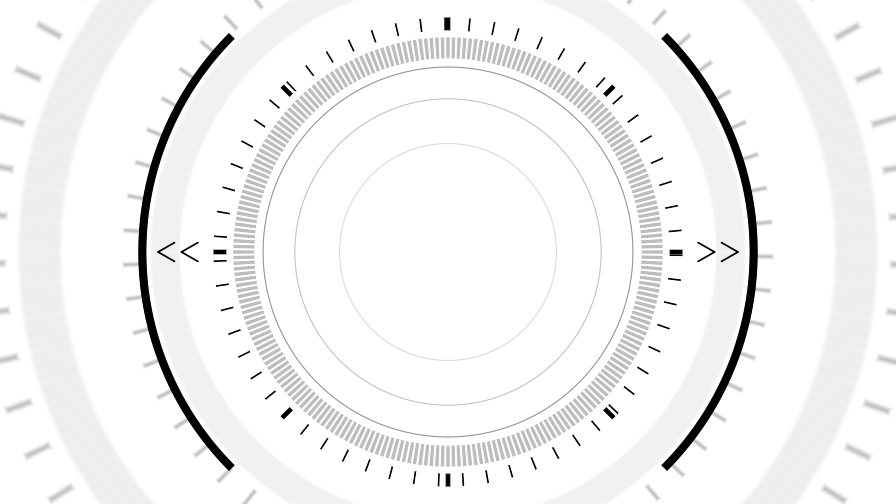
A Shadertoy shader for this background:

```glsl
// Monochrome instrument dial: sharp ticked rings, side arcs and soft enlarged echoes.

// Lengths are in design units: the canvas is CANVAS_TALL units high.
const float CANVAS_TALL = 432.0;
const float TAU = 6.283185;

const float TICK_COUNT = 59.0;
const float TICK_PHASE = 0.0925;       // radians
const float ECHO_PHASE = 0.0785;
const float HATCH_COUNT = 240.0;
const vec2 HATCH_SPAN = vec2(166.0, 184.0);  // inner and outer radius
const vec2 TICK_SPAN = vec2(190.0, 201.0);
const float TICK_WIDTH = 1.4;
const float MARK_WIDTH = 4.0;
const float MARK_COUNT = 8.0;

const float ARC_RADIUS = 262.0;
const float ARC_WIDTH = 7.0;
const float CHEVRON_TIP = 248.5;
const float CHEVRON_GAP = 20.0;
const vec2 CHEVRON_SIZE = vec2(14.0, 8.0);
const float CHEVRON_WIDTH = 1.5;

const vec3 CIRCLE_RADII = vec3(93.0, 131.3, 158.5);
const vec3 CIRCLE_GREYS = vec3(0.86, 0.77, 0.60);

const float INK = 0.0;
const float HATCH_GREY = 0.74;
const float ECHO_TICK_GREY = 0.74;
const float NEAR_ECHO_SCALE = 1.385;
const float NEAR_ECHO_GREY = 0.945;
const float FAR_ECHO_SCALE = 2.0;
const float FAR_ECHO_GREY = 0.935;

// Coverage of a shape from its signed distance and edge softness.
float cover(float dist, float softness) {
    return 1.0 - smoothstep(-softness, softness, dist);
}

float bandDistance(float radius, vec2 span) {
    return max(span.x - radius, radius - span.y);
}

// Distance to the nearest of evenly spaced radial bars.
float spokeDistance(vec2 polar, float count, float phase, vec2 span, float width) {
    float stepAngle = TAU / count;
    float offset = mod(polar.y - phase + 0.5 * stepAngle, stepAngle) - 0.5 * stepAngle;
    return max(abs(polar.x * offset) - 0.5 * width, bandDistance(polar.x, span));
}

float segmentDistance(vec2 p, vec2 a, vec2 b) {
    vec2 ab = b - a;
    return length(p - a - ab * clamp(dot(p - a, ab) / dot(ab, ab), 0.0, 1.0));
}

// Blurred, enlarged copy of the ticked dial.
float drawEcho(float shade, vec2 polar, float scale, float phase, float ringGrey, float blur) {
    float ring = cover(bandDistance(polar.x, HATCH_SPAN * scale), blur);
    float ripple = 0.004 * cos(polar.y * HATCH_COUNT);
    shade = mix(shade, ringGrey + ripple, ring);
    float ticks = spokeDistance(polar, TICK_COUNT, phase, TICK_SPAN * scale,
                                TICK_WIDTH * scale * 1.5);
    return mix(shade, ECHO_TICK_GREY, cover(ticks, blur));
}

void mainImage(out vec4 fragColor, in vec2 fragCoord) {
    float unit = CANVAS_TALL / iResolution.y;
    vec2 p = (fragCoord - 0.5 * iResolution.xy) * unit;
    vec2 polar = vec2(length(p), atan(p.y, p.x));
    float edge = 0.6 * unit;
    float shade = 1.0;

    // Soft echoes behind the dial
    shade = drawEcho(shade, polar, FAR_ECHO_SCALE, ECHO_PHASE, FAR_ECHO_GREY, 3.0);
    shade = drawEcho(shade, polar, NEAR_ECHO_SCALE, TICK_PHASE, NEAR_ECHO_GREY, 1.8);

    // Thin inner circles
    for (int i = 0; i < 3; i++) {
        float circle = abs(polar.x - CIRCLE_RADII[i]) - 0.5;
        shade = mix(shade, CIRCLE_GREYS[i], cover(circle, edge));
    }

    // Fine hatched band
    float hatchWidth = 0.62 * TAU * polar.x / HATCH_COUNT;
    float hatch = spokeDistance(polar, HATCH_COUNT, 0.0, HATCH_SPAN, hatchWidth);
    shade = mix(shade, HATCH_GREY, cover(hatch, edge));

    // Ticks and heavy marks
    float ticks = spokeDistance(polar, TICK_COUNT, TICK_PHASE, TICK_SPAN, TICK_WIDTH);
    float marks = spokeDistance(polar, MARK_COUNT, 0.0, TICK_SPAN, MARK_WIDTH);
    float ink = min(ticks, marks);

    // Side arcs, cut along the diagonals
    vec2 mirrored = abs(p);
    float arc = abs(polar.x - ARC_RADIUS) - 0.5 * ARC_WIDTH;
    ink = min(ink, max(arc, (mirrored.y - mirrored.x) * 0.7071));

    // Paired chevrons pointing outward
    for (int i = 0; i < 2; i++) {
        vec2 tip = vec2(CHEVRON_TIP - CHEVRON_GAP * float(i), 0.0);
        vec2 tail = tip + CHEVRON_SIZE * vec2(-1.0, 1.0);
        ink = min(ink, segmentDistance(mirrored, tip, tail) - 0.5 * CHEVRON_WIDTH);
    }
    shade = mix(shade, INK, cover(ink, edge));

    fragColor = vec4(vec3(shade), 1.0);
}
```
